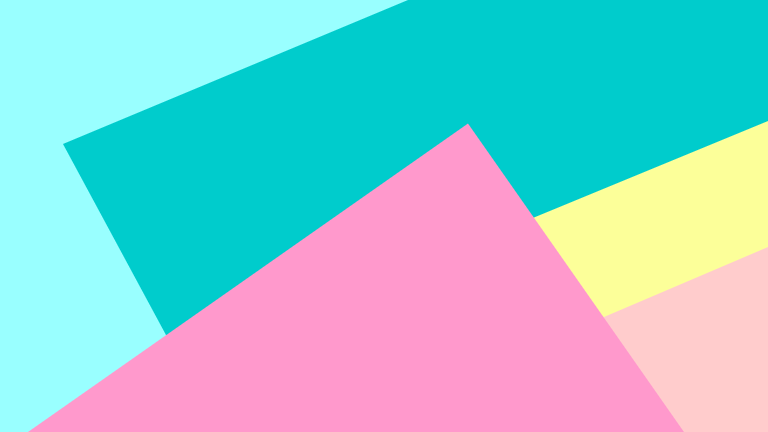
Give the GLSL for this background, as a Shadertoy shader.

```glsl
// Flat overlapping paper sheets: a pink corner over teal, yellow and peach bands on pale cyan.

#define CYAN   vec3(0.60, 1.00, 1.00)
#define TEAL   vec3(0.00, 0.80, 0.80)
#define YELLOW vec3(0.99, 1.00, 0.60)
#define PEACH  vec3(1.00, 0.80, 0.80)
#define PINK   vec3(1.00, 0.60, 0.80)
#define BAND_CORNER vec2(0.1458, 0.6667)
#define PINK_APEX   vec2(1.0833, 0.7141)

// Smooth coverage of the half-plane to the left of the direction a -> b
float leftOf(vec2 p, vec2 a, vec2 b) {
    vec2 along = normalize(b - a);
    float dist = dot(p - a, vec2(-along.y, along.x));
    return clamp(0.5 + dist * iResolution.y, 0.0, 1.0);
}

void mainImage(out vec4 fragColor, in vec2 fragCoord) {
    // Canvas height is one unit
    vec2 p = fragCoord / iResolution.y;

    // Tilted sheet, split into three bands from top to bottom
    float sheet = leftOf(p, vec2(0.9444, 1.0), BAND_CORNER)
                * leftOf(p, BAND_CORNER, vec2(0.3843, 0.2245));
    float belowTeal = leftOf(p, vec2(1.7778, 0.7199), vec2(1.2361, 0.4965));
    float belowYellow = leftOf(p, vec2(1.7778, 0.4282), vec2(1.3981, 0.2662));
    vec3 bands = mix(mix(TEAL, YELLOW, belowTeal), PEACH, belowYellow);

    // Pink corner on top
    float pinkSheet = leftOf(p, PINK_APEX, vec2(0.0648, 0.0))
                    * leftOf(p, vec2(1.5833, 0.0), PINK_APEX);

    vec3 color = mix(CYAN, bands, sheet);
    color = mix(color, PINK, pinkSheet);
    fragColor = vec4(color, 1.0);
}
```
